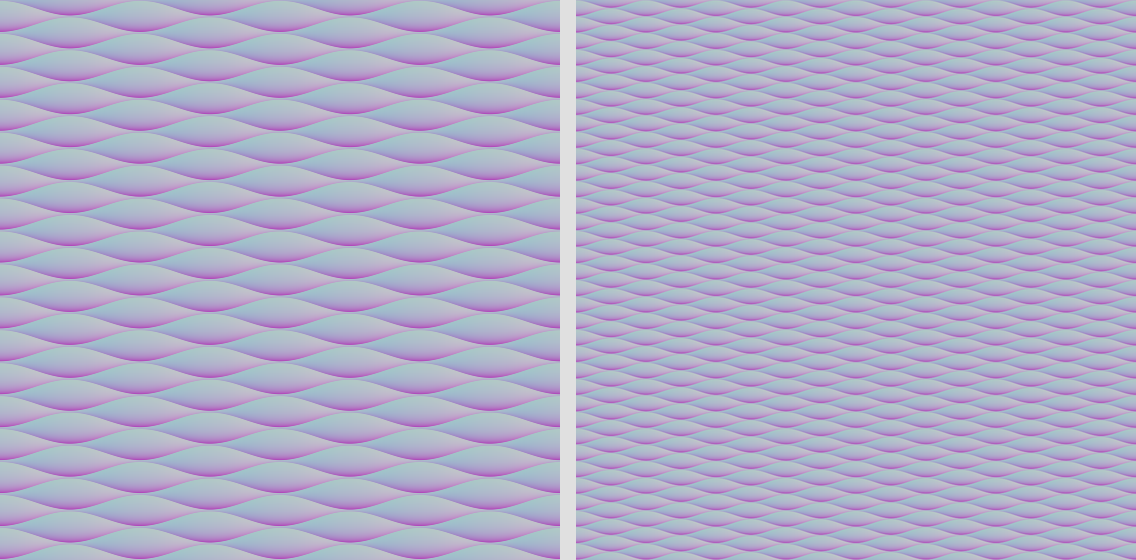
Left, the tile; right, the same tile 2 across and 2 down.
Give the GLSL for this texture map, as a Shadertoy shader.

```glsl
// Overlapping rows of lens-shaped scales, shaded like a pastel normal map.
// Cosine waves of alternating phase split the canvas into layers; each layer
// swells into a lens, fading from pale teal at its top to magenta at its base.

const float TAU = 6.2831853;
const float COLUMNS = 4.0;     // lenses across in each layer
const float LAYERS = 34.0;     // even, so alternating phases wrap vertically
const float AMPLITUDE = 0.445; // just under half a layer: lenses nearly touch

float phaseSign(float layer) {
    return 1.0 - 2.0 * mod(layer, 2.0);
}

// Colour of one layer at a depth measured downwards in layers
vec3 scaleColor(float layer, float depth, float angle) {
    float flip = phaseSign(layer);
    float center = flip * cos(angle); // 1 mid-lens, -1 at the tips
    float side = flip * sin(angle) * (1.0 - 0.5 * center);

    // Blend position between the edges with position in the lens's full height
    float across = (depth - layer + AMPLITUDE * center) / (1.0 + 2.0 * AMPLITUDE * center);
    float drop = (depth - layer + AMPLITUDE) / (1.0 + 2.0 * AMPLITUDE);
    float t = clamp(mix(across, drop, 0.5), 0.0, 1.0);

    // Rounded profile: nearly flat above, turning steeply at the lower rim
    float rim = pow(1.0 - sqrt(1.0 - t * t), 1.75);
    float red = 0.69 + 0.06 * side;
    float green = 0.79 - 0.12 * t - 0.55 * rim;
    float blue = 0.80 - 0.03 * pow(1.0 - t, 4.0) - 0.08 * pow(t, 8.0);
    return vec3(red, green, blue);
}

void mainImage(out vec4 fragColor, in vec2 fragCoord) {
    vec2 uv = fragCoord / iResolution.xy;
    float angle = TAU * COLUMNS * uv.x;
    float depth = (1.0 - uv.y) * LAYERS - 0.49;

    // Each wave stays within half a layer of its centre line
    float layer = floor(depth + 0.5);
    float edge = layer - AMPLITUDE * phaseSign(layer) * cos(angle);

    // Smooth the boundary between the layers above and below the wave
    float pixel = LAYERS / iResolution.y;
    float below = smoothstep(-0.6 * pixel, 0.6 * pixel, depth - edge);
    vec3 color = mix(scaleColor(layer - 1.0, depth, angle),
                     scaleColor(layer, depth, angle), below);
    fragColor = vec4(color, 1.0);
}
```
